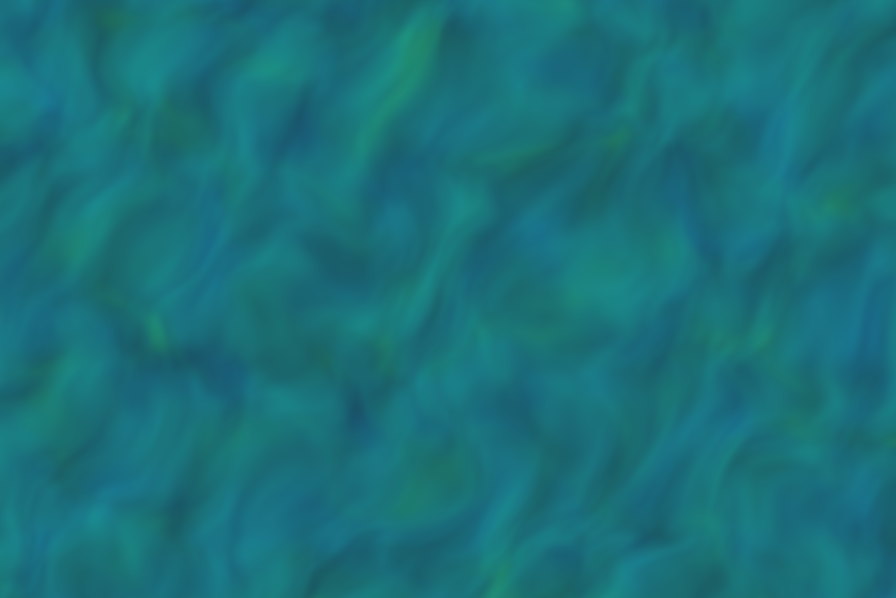
This background is drawn by a Shadertoy shader. Its source:

```glsl
const vec3 BASE_TEAL = vec3(0.101, 0.441, 0.477);
const vec3 LIGHT_SHIFT = vec3(0.004, 0.132, 0.102);  // dark to bright water
const vec3 HUE_SHIFT = vec3(0.004, 0.026, -0.070);   // blue to green water
const vec3 ALGAE_TINT = vec3(0.015, 0.040, -0.008);  // sparse green patches
const vec2 STREAK_FREQ = vec2(10.0, 6.4); // cells per canvas height
const float STREAK_LEAN = 0.35;           // lean towards the upper right
const float HUE_FREQ = 6.5;
const float OCTAVE_WEIGHT = 0.48;
const float WARP_FREQ = 3.6;
const float WARP_AMOUNT = 0.09;
const float FOLD_FREQ = 9.0;
const float FOLD_AMOUNT = 0.035;

// Random unit gradient for a lattice cell
vec2 gradientAt(ivec2 cell) {
    uvec2 q = uvec2(cell + 4096) * uvec2(1597334673u, 3812015801u);
    uint h = (q.x ^ q.y) * 1597334673u;
    h = (h ^ (h >> 15)) * 2246822519u;
    h ^= h >> 13;
    float angle = float(h & 65535u) / 65536.0 * 6.28319;
    return vec2(cos(angle), sin(angle));
}

float gradientNoise(vec2 p) {
    ivec2 cell = ivec2(floor(p));
    vec2 f = fract(p);
    vec2 blend = f * f * f * (f * (f * 6.0 - 15.0) + 10.0);
    float a = dot(gradientAt(cell), f);
    float b = dot(gradientAt(cell + ivec2(1, 0)), f - vec2(1, 0));
    float c = dot(gradientAt(cell + ivec2(0, 1)), f - vec2(0, 1));
    float d = dot(gradientAt(cell + ivec2(1, 1)), f - vec2(1, 1));
    return mix(mix(a, b, blend.x), mix(c, d, blend.x), blend.y);
}

// Layered noise, rotated between octaves
float fbm(vec2 p) {
    const mat2 turn = mat2(0.88, 0.47, -0.47, 0.88);
    float sum = 0.0;
    float weight = 1.0;
    for (int i = 0; i < 3; i++) {
        sum += weight * gradientNoise(p);
        p = turn * p * 1.9 + 17.3;
        weight *= OCTAVE_WEIGHT;
    }
    return sum;
}

vec2 noisePair(vec2 p) {
    return vec2(gradientNoise(p + 3.7), gradientNoise(p + vec2(41.2, 28.9)));
}

void mainImage(out vec4 fragColor, in vec2 fragCoord) {
    vec2 uv = fragCoord / iResolution.y;

    // Broad swirls, then smaller folds
    vec2 p = uv + WARP_AMOUNT * noisePair(uv * WARP_FREQ);
    p += FOLD_AMOUNT * noisePair(p * FOLD_FREQ + 60.0);

    // Leaning streaks of light
    vec2 streak = vec2(p.x - STREAK_LEAN * p.y, p.y) * STREAK_FREQ;
    float light = fbm(streak + 11.0);

    // Soft drift between blue and green
    float hue = fbm(p * HUE_FREQ + vec2(73.1, 19.6));
    float algae = smoothstep(0.25, 0.8, hue);

    vec3 color = BASE_TEAL + LIGHT_SHIFT * light + HUE_SHIFT * hue;
    color += ALGAE_TINT * algae;
    fragColor = vec4(color, 1.0);
}
```
